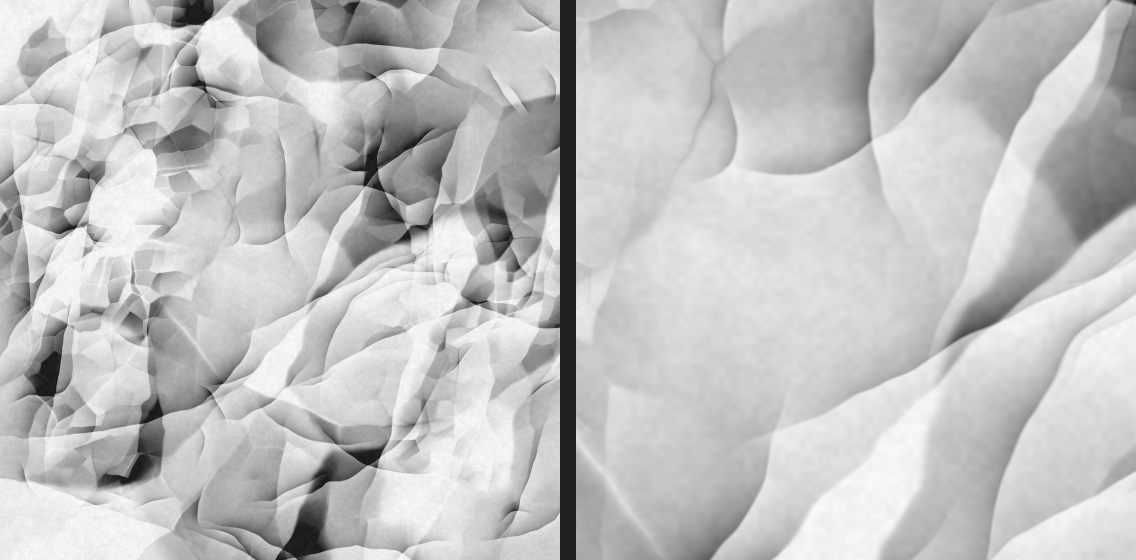
Left, the full canvas; right, a detail of the centre.
Give the GLSL for this texture, as a three.js fragment shader.

```glsl
varying vec2 vUv;

#define FOLD_ANGLE 0.62
#define BIG_SCALE 3.8
#define MID_SCALE 7.0
#define SMALL_SCALE 14.0
#define TINY_SCALE 30.0
#define FOLD_COUNT 80
#define CONTRAST 1.42
#define GRAIN 0.018

float hash(vec2 p) {
  vec3 q = fract(p.xyx * vec3(0.1031, 0.1030, 0.0973));
  q += dot(q, q.yzx + 33.33);
  return fract((q.x + q.y) * q.z);
}

vec2 hash2(vec2 p) {
  return vec2(hash(p + 17.3), hash(p + 91.7));
}

// Smooth value noise, from -1 to 1
float noise(vec2 p) {
  vec2 i = floor(p), f = fract(p);
  f = f * f * (3.0 - 2.0 * f);
  float low = mix(hash(i), hash(i + vec2(1.0, 0.0)), f.x);
  float high = mix(hash(i + vec2(0.0, 1.0)), hash(i + 1.0), f.x);
  return mix(low, high, f.y) * 2.0 - 1.0;
}

float fbm(vec2 p) {
  float sum = 0.0, amp = 0.5;
  for (int i = 0; i < 4; i++) {
    sum += amp * noise(p);
    p = p * 2.03 + 11.7;
    amp *= 0.5;
  }
  return sum;
}

vec2 rotate(vec2 p, float a) {
  float c = cos(a), s = sin(a);
  return vec2(c * p.x + s * p.y, c * p.y - s * p.x);
}

// Tilted paper facets: x is the shade, y is the crease between facets
vec2 facets(vec2 p, float hardness) {
  vec2 cell = floor(p), local = fract(p);
  float shade = 0.0, total = 0.0, strongest = 0.0;
  for (int y = -1; y <= 1; y++) {
    for (int x = -1; x <= 1; x++) {
      vec2 offset = vec2(float(x), float(y));
      vec2 id = cell + offset + 50.0;
      vec2 rel = local - offset - hash2(id);
      float weight = exp(-hardness * (dot(rel, rel) - 0.3));
      vec2 slope = (hash2(id + 7.0) - 0.5) * vec2(1.6, 3.8);
      shade += weight * (hash(id + 3.0) * 2.0 - 1.0 + dot(rel, slope));
      total += weight;
      strongest = max(strongest, weight);
    }
  }
  return vec2(shade, 2.0 * (total - strongest)) / total;
}

// Folds from long to short, lit on one side and shaded on the other
float folds(vec2 p) {
  float sum = 0.0;
  for (int i = 0; i < FOLD_COUNT; i++) {
    vec2 id = vec2(float(i) * 3.7 + 5.0, 23.0);
    float rank = float(i) / float(FOLD_COUNT);
    float len = mix(0.04, 0.32, pow(1.0 - rank, 3.0));
    float turn = (hash(id + 1.0) - 0.5) * mix(2.0, 3.6, rank);
    vec2 q = rotate(p - hash2(id), FOLD_ANGLE + turn);
    q.y += (hash(id + 6.0) - 0.5) * q.x * q.x / len;
    float taper = 1.0 - smoothstep(0.2 * len, len, abs(q.x));
    float side = smoothstep(-0.0015, 0.0015, q.y);
    float lit = 0.8 * exp(-abs(q.y) / (0.004 + 0.09 * len));
    float dark = -1.25 * exp(-abs(q.y) / (0.003 + len * mix(0.06, 0.2, hash(id + 4.0))));
    sum += taper * mix(lit, dark, side);
  }
  return sum;
}

void main() {
  // Bend the sheet so that no crease is perfectly straight
  vec2 p = vUv;
  p += 0.028 * vec2(noise(p * 4.0 + 3.0), noise(p * 4.0 + 31.0));
  p += 0.006 * vec2(noise(p * 21.0), noise(p * 21.0 + 57.0));
  p += 0.0018 * vec2(noise(p * 60.0), noise(p * 60.0 + 13.0));

  // Crumpled zones and locally soft or sharp edges
  float crumple = smoothstep(-0.2, 0.4, fbm(vUv * 3.2 + 8.4));
  float sharp = smoothstep(-0.5, 0.5, noise(vUv * 5.0 + 40.0));
  float creaseSign = 1.5 * noise(vUv * 12.0 + 70.0) + 0.15;

  vec2 along = rotate(p, FOLD_ANGLE);
  vec2 big = facets(along * vec2(0.65, 1.0) * BIG_SCALE, mix(24.0, 110.0, sharp));
  vec2 mid = facets(rotate(p, FOLD_ANGLE + 0.5) * vec2(0.6, 1.0) * MID_SCALE + 9.0,
                    mix(95.0, 24.0, sharp));
  vec2 small = facets(rotate(p, 1.3) * vec2(0.6, 1.0) * SMALL_SCALE, 50.0);
  vec2 tiny = facets(rotate(p, 0.3) * vec2(0.7, 1.0) * TINY_SCALE, 32.0);

  // Layered light on the sheet
  float light = 0.90 * big.x + 0.80 * mid.x;
  light += mix(0.12, 0.90, crumple) * small.x;
  light += 0.75 * crumple * crumple * tiny.x;
  light += 0.85 * folds(p);
  light += 0.35 * fbm(vUv * 7.0 + 20.0);

  // Thin bright and dark crease lines
  light += creaseSign * (0.8 * big.y * sharp + 0.8 * mid.y * (1.0 - sharp));
  light += creaseSign * crumple * (0.9 * small.y + 0.4 * tiny.y);

  // Grey response: gentle highlights, deep but rare shadows
  float z = clamp(light * CONTRAST + 0.08, -3.3, 2.5);
  float grey = 0.797 + 0.125 * z - 0.025 * z * z;
  grey += GRAIN * (noise(vUv * 250.0) + 0.7 * noise(vUv * 110.0));
  gl_FragColor = vec4(vec3(clamp(grey, 0.0, 1.0)), 1.0);
}
```
